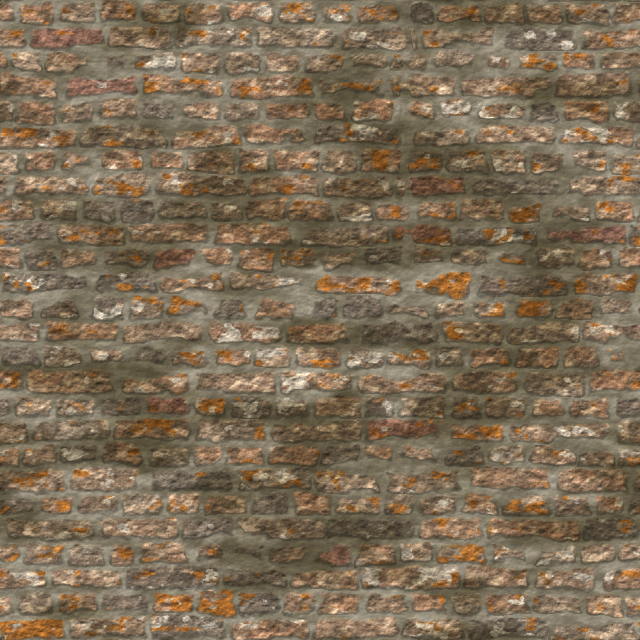
Give the GLSL for this texture, as a Shadertoy shader.

```glsl
// Weathered brick wall: 26 courses alternating 8 long and 15 short bricks.
// Jittered rounded boxes are eroded by tiling noise, then coloured per brick
// with rust, lime and soot, and set in smeared grey mortar with damp stains.

float hash(vec2 p) {
    vec3 q = fract(vec3(p.xyx) * 0.1031);
    q += dot(q, q.yzx + 33.33);
    return fract((q.x + q.y) * q.z);
}

// Value noise that repeats once across the canvas
float noise(vec2 uv, vec2 period) {
    vec2 p = uv * period, i = floor(p), f = fract(p);
    f = f * f * (3.0 - 2.0 * f);
    vec2 a = mod(i, period), b = mod(i + 1.0, period);
    return mix(mix(hash(a), hash(vec2(b.x, a.y)), f.x),
               mix(hash(vec2(a.x, b.y)), hash(b), f.x), f.y);
}

float fbm(vec2 uv, vec2 period) {
    float sum = 0.0, amplitude = 0.533;
    for (int i = 0; i < 4; i++) {
        sum += amplitude * noise(uv, period);
        period *= 2.0;
        amplitude *= 0.5;
    }
    return sum;
}

// Random shift of the joint on the left of a brick
float joint(float column, float count, float row) {
    return 0.32 * hash(vec2(mod(column, count) + 7.0, row + 53.0));
}

// Signed distance to the nearest brick; also gives its id and local position
float brickDistance(vec2 p, out vec2 id, out vec2 local) {
    float y = p.y * 26.0, row = mod(floor(y), 26.0);
    float count = mod(row, 2.0) < 0.5 ? 8.0 : 15.0;
    float x = p.x * count + hash(vec2(row, 91.0));
    float column = floor(x);
    if (fract(x) < joint(column, count, row)) column -= 1.0;
    float left = column + joint(column, count, row);
    float right = column + 1.0 + joint(column + 1.0, count, row);
    id = vec2(mod(column, count), row);

    local = vec2((x - 0.5 * (left + right)) / count, (fract(y) - 0.5) / 26.0);
    local.y += 0.004 * (hash(id + 11.0) - 0.5);
    vec2 halfSize = vec2(0.5 * (right - left) / count - mix(0.004, 0.008, hash(id + 23.0)),
                         mix(0.0130, 0.0156, hash(id + 37.0)));
    vec2 q = abs(local) - halfSize + 0.004;
    return length(max(q, 0.0)) + min(max(q.x, q.y), 0.0) - 0.004;
}

vec3 brickColor(vec2 uv, vec2 id) {
    float patches = fbm(uv, vec2(42, 58));
    float kind = hash(id + 71.0);
    vec3 color = mix(vec3(0.52, 0.46, 0.39), vec3(0.62, 0.47, 0.36), hash(id + 5.0));
    color = mix(color, vec3(0.72, 0.62, 0.51), 0.8 * smoothstep(0.48, 0.68, fbm(uv + 0.31, vec2(48, 70))));
    color = mix(color, vec3(0.40, 0.34, 0.27), 0.7 * smoothstep(0.52, 0.70, fbm(uv + 0.43, vec2(38, 64))));
    // Sooty, plain red and rusty bricks
    if (kind < 0.15) color = mix(color, vec3(0.40, 0.37, 0.33), 0.7);
    else if (kind < 0.20) color = mix(color, vec3(0.52, 0.37, 0.31), 0.8);
    float rust = smoothstep(0.80, 0.97, kind) * 0.22;
    color = mix(color, vec3(0.64, 0.39, 0.15), 0.85 * smoothstep(0.66 - rust, 0.76 - rust, patches));
    // Flaking lime
    float lime = 0.13 * step(0.88, hash(id + 113.0));
    return mix(color, vec3(0.76, 0.72, 0.65),
               0.8 * smoothstep(0.70 - lime, 0.77 - lime, fbm(uv + 0.67, vec2(36, 52))));
}

void mainImage(out vec4 fragColor, in vec2 fragCoord) {
    vec2 uv = fragCoord / iResolution.xy;
    float pixel = 1.0 / iResolution.y;
    vec2 warp = vec2(fbm(uv, vec2(24, 30)), fbm(uv + 0.37, vec2(11, 20))) - 0.5;

    // Brick outline, worn at the edges and partly covered by mortar
    vec2 id, local;
    float d = brickDistance(uv + vec2(0.016, 0.018) * warp, id, local);
    d += 0.010 * (fbm(uv + 0.13, vec2(64, 84)) - 0.5);
    d += 0.009 * smoothstep(0.58, 0.80, fbm(uv + 0.53, vec2(12, 18)));
    float seam = abs(uv.x - 0.637 + 0.02 * warp.x);
    d += 0.012 * smoothstep(0.009, 0.003, seam) * smoothstep(0.54, 0.62, uv.y);
    float brick = 1.0 - smoothstep(-0.0012 - pixel, 0.0008 + pixel, d);

    // Mortar with trowelled streaks
    float streak = fbm(uv, vec2(26, 60));
    vec3 mortar = mix(vec3(0.46, 0.43, 0.355), vec3(0.60, 0.57, 0.50), smoothstep(0.25, 0.75, streak));
    vec3 color = mix(mortar, brickColor(uv, id), brick);

    // Pitted relief lit from the upper left
    vec2 grain = vec2(110, 150);
    float relief = fbm(uv, grain) - fbm(uv + vec2(-0.0014, 0.0024), grain);
    color *= 1.0 + relief * mix(0.40, 1.1, brick);
    color *= 1.0 + (fbm(uv + 0.21, vec2(90, 120)) - 0.5) * mix(0.25, 0.70, brick);

    // Pale upper rims, shaded lower rims
    float rim = smoothstep(0.0045, 0.0, abs(d - 0.001));
    color *= 1.0 + rim * mix(-0.27, 0.02, smoothstep(-0.010, 0.010, local.y));

    // Damp grime, heaviest above the middle
    float band = 0.5 + 0.5 * cos(6.28319 * (uv.y - 0.64));
    float grime = smoothstep(0.46, 0.78, fbm(uv + 0.77, vec2(8, 16)) + 0.10 * band);
    color *= mix(vec3(1.04), vec3(0.74, 0.72, 0.64), grime);

    fragColor = vec4(clamp(color, 0.0, 1.0), 1.0);
}
```
